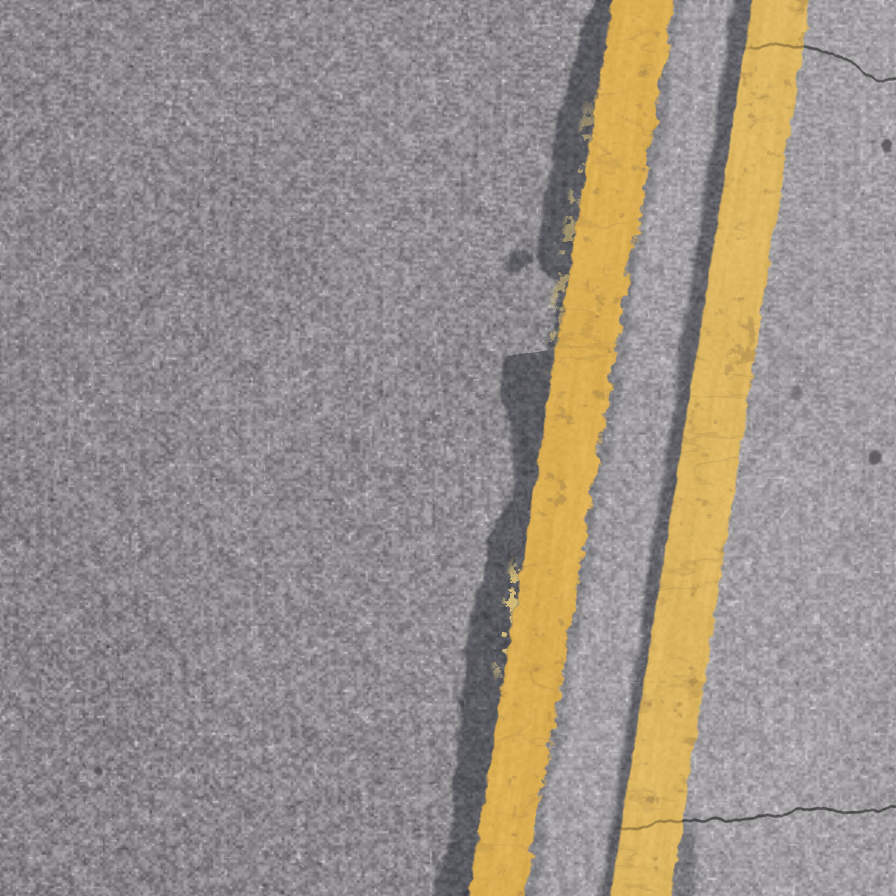
A three.js fragment shader for this texture:

```glsl
// Grey asphalt road with two slanted yellow lines, dark sealed margins and fine cracks.
varying vec2 vUv;

float hash(vec2 p) {
  return fract(sin(dot(p, vec2(127.1, 311.7))) * 43758.5453);
}

float noise(vec2 p) {
  vec2 cell = floor(p);
  vec2 f = fract(p);
  f = f * f * (3.0 - 2.0 * f);
  float low = mix(hash(cell), hash(cell + vec2(1.0, 0.0)), f.x);
  float high = mix(hash(cell + vec2(0.0, 1.0)), hash(cell + 1.0), f.x);
  return mix(low, high, f.y);
}

float fbm(vec2 p) {
  float sum = 0.0;
  float amp = 0.5;
  for (int i = 0; i < 4; i++) {
    sum += amp * noise(p);
    p = p * 2.03 + 17.3;
    amp *= 0.5;
  }
  return sum / 0.9375;
}

// Soft coverage between two borders
float band(float x, float left, float right, float soft) {
  return smoothstep(left - soft, left + soft, x) * (1.0 - smoothstep(right - soft, right + soft, x));
}

// Soft irregular spot
float spot(vec2 p, vec2 centre, float radius) {
  float d = length(p - centre) + (fbm(p * 90.0) - 0.5) * radius * 1.4;
  return 1.0 - smoothstep(radius * 0.5, radius * 1.2, d);
}

// Thin wandering line around height y
float crack(vec2 p, float y, float width) {
  float wander = (fbm(vec2(p.x * 38.0, y * 50.0)) - 0.5) * 0.018;
  return 1.0 - smoothstep(width * 0.4, width * 1.4, abs(p.y - y - wander));
}

// Width of the dark margin beside the first line
float marginWidth(float y) {
  float lower = 0.037 + 0.007 * smoothstep(0.0, 0.3, y)
    - 0.018 * smoothstep(0.38, 0.46, y) + 0.030 * smoothstep(0.47, 0.60, y);
  float upper = 0.010 + 0.032 * smoothstep(0.66, 0.73, y) - 0.018 * smoothstep(0.88, 0.98, y);
  return mix(lower, upper, smoothstep(0.602, 0.610, y));
}

// Stone grain, centred on zero
float grain(vec2 p) {
  float coarse = noise(p * 165.0) - 0.5;
  float fine = noise(p * 310.0 + 41.0) - 0.5;
  float chips = smoothstep(0.80, 0.98, noise(p * 210.0 + 9.0));
  float pits = smoothstep(0.82, 0.98, noise(p * 190.0 + 73.0));
  return coarse * 0.13 + fine * 0.18 + chips * 0.13 - pits * 0.10;
}

vec3 asphalt(vec2 p, float rightSide) {
  float tone = 0.535 + 0.03 * smoothstep(0.1, 0.55, p.x) + 0.015 * (p.y - 0.5);
  tone = mix(tone, 0.625, rightSide);
  tone += (fbm(p * 7.0) - 0.5) * 0.05;
  tone += grain(p) * mix(1.0, 0.85, rightSide);
  return vec3(tone + 0.004, tone - 0.004, tone + 0.004);
}

vec3 paint(vec2 p, vec3 base, float across) {
  float streak = fbm(vec2(across * 160.0, p.y * 14.0)) - 0.5;
  float flaw = smoothstep(0.66, 0.80, fbm(p * 75.0 + 5.0));
  float seam = 1.0 - smoothstep(0.02, 0.05, abs(fbm(vec2(p.x * 16.0, p.y * 42.0)) - 0.5));
  seam *= smoothstep(0.50, 0.72, noise(p * 28.0));
  vec3 colour = base + streak * 0.07 + (noise(p * 260.0) - 0.5) * 0.04;
  return mix(colour, vec3(0.62, 0.50, 0.29), flaw * 0.45 + seam * 0.22);
}

void main() {
  vec2 p = vUv;
  float rough = fbm(p * 95.0) - 0.5;
  float lump = fbm(p * 32.0 + 3.0) - 0.5;

  // Line borders
  float left1 = 0.523 + 0.161 * p.y;
  float right1 = 0.586 + 0.167 * p.y;
  float left2 = 0.681 + 0.159 * p.y;
  float right2 = 0.749 + 0.155 * p.y;

  // Road surface
  vec3 colour = asphalt(p, smoothstep(left1, right1 + 0.02, p.x));

  // Dark margins
  float margin1 = band(p.x + lump * 0.022 + rough * 0.006, left1 - marginWidth(p.y), left1 + 0.02, 0.004);
  margin1 = max(margin1, spot(p, vec2(0.579, 0.711), 0.016));
  float margin2 = band(p.x + lump * 0.010, left2 - mix(0.010, 0.022, p.y), left2 + 0.02, 0.005);
  float patch2 = band(p.x + rough * 0.012, right2 - 0.01, 0.776, 0.004) * (1.0 - smoothstep(0.06, 0.10, p.y));
  float edgeShade = band(p.x + lump * 0.02, right1 - 0.01, right1 + 0.010, 0.006);
  vec3 sealant = vec3(0.335, 0.335, 0.365) + grain(p) * 0.5;
  colour = mix(colour, sealant, max(margin1 * 0.92, margin2 * 0.85));
  colour = mix(colour, sealant, max(patch2 * 0.5, edgeShade * 0.35));

  // Scattered stains
  float stain = max(spot(p, vec2(0.977, 0.489), 0.009), spot(p, vec2(0.889, 0.560), 0.010) * 0.6);
  stain = max(stain, max(spot(p, vec2(0.990, 0.837), 0.006), spot(p, vec2(0.110, 0.140), 0.006)));
  colour = mix(colour, vec3(0.32, 0.31, 0.32), stain * 0.8);

  // Painted lines with worn borders
  float line1 = band(p.x, left1 + rough * 0.009, right1 + rough * 0.018, 0.0018);
  float line2 = band(p.x, left2 + rough * 0.004, right2 + rough * 0.010, 0.0018);
  float flakeZone = band(p.y, 0.25, 0.37, 0.02) + 0.6 * band(p.y, 0.60, 0.88, 0.03);
  float flakes = band(p.x, left1 - 0.014, left1 + 0.004, 0.004) * flakeZone * smoothstep(0.54, 0.62, fbm(p * 110.0 + 8.0));
  colour = mix(colour, paint(p, vec3(0.865, 0.685, 0.325), p.x - left1), line1);
  colour = mix(colour, paint(p, vec3(0.870, 0.715, 0.380), p.x - left2), line2);
  colour = mix(colour, vec3(0.82, 0.73, 0.47), min(flakes, 1.0) * (1.0 - line1));

  // Cracks across the right side
  float highY = 0.948 - 0.036 * smoothstep(0.90, 1.0, p.x);
  float lowY = 0.078 + 0.075 * (p.x - 0.69);
  float cracks = max(crack(p, highY, 0.0018) * smoothstep(0.82, 0.85, p.x), crack(p, lowY, 0.0018) * smoothstep(0.68, 0.70, p.x));
  colour = mix(colour, colour * 0.52, cracks * (1.0 - 0.45 * line2));

  gl_FragColor = vec4(clamp(colour, 0.0, 1.0), 1.0);
}
```
